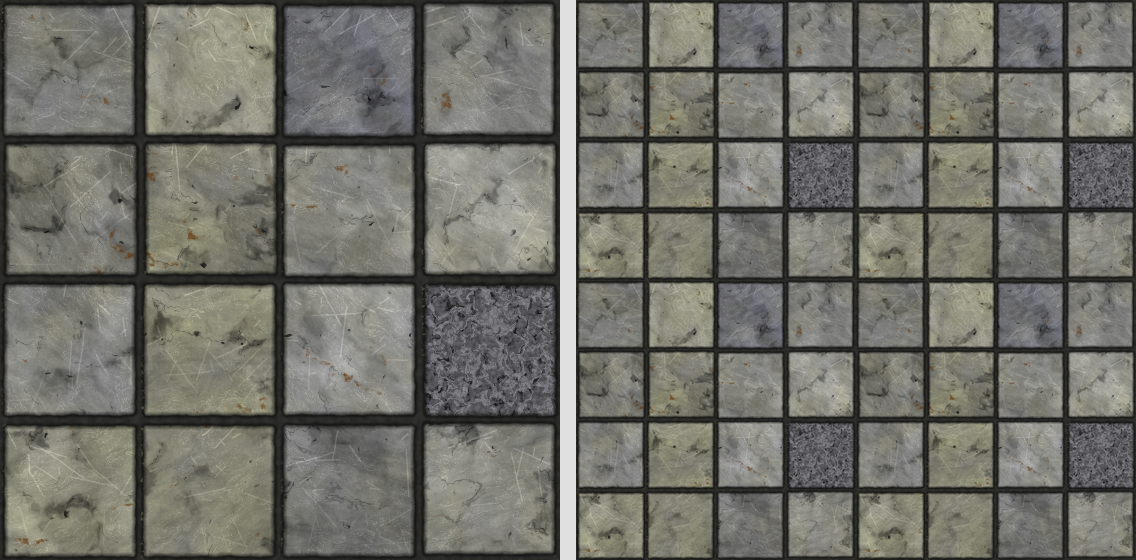
Left, the tile; right, the same tile 2 across and 2 down.
Give the GLSL for this texture, as a WebGL 2 fragment shader.

```glsl
#version 300 es
precision highp float;
uniform vec2 u_resolution;
out vec4 fragColor;

vec2 hash2(vec2 p) {
    vec3 q = fract(p.xyx * vec3(0.1031, 0.1030, 0.0973));
    q += dot(q, q.yzx + 33.33);
    return fract((q.xx + q.yz) * q.zy);
}

float corner(vec2 cell, vec2 f, vec2 o, float period) {
    return dot(hash2(mod(cell + o, period)) * 2.0 - 1.0, f - o);
}

// Gradient noise that wraps after a whole number of cells
float gradNoise(vec2 p, float period) {
    vec2 i = floor(p), f = p - i;
    vec2 w = f * f * f * (f * (f * 6.0 - 15.0) + 10.0);
    return mix(mix(corner(i, f, vec2(0, 0), period), corner(i, f, vec2(1, 0), period), w.x),
               mix(corner(i, f, vec2(0, 1), period), corner(i, f, vec2(1, 1), period), w.x), w.y);
}

float fbm(vec2 p, float period) {
    float sum = 0.0, amp = 1.0;
    for (int i = 0; i < 5; i++) {
        sum += amp * gradNoise(p, period);
        p *= 2.0;
        period *= 2.0;
        amp *= 0.5;
    }
    return sum;
}

mat2 rotation(float a) {
    return mat2(cos(a), sin(a), -sin(a), cos(a));
}

// Thin pale scratches scattered over one tile
float scratches(vec2 p, vec2 id, float px) {
    float sum = 0.0;
    for (int i = 0; i < 20; i++) {
        vec2 a = hash2(id * 31.0 + float(i) * 3.7 + 2.0);
        vec2 b = hash2(id * 17.0 + float(i) * 5.3 + 90.0);
        vec2 r = rotation(b.x * 6.28) * (p - (a - 0.5) * 0.9);
        r.x -= clamp(r.x, -0.02 - 0.18 * b.y * b.y, 0.02 + 0.18 * b.y * b.y);
        r.y += 0.006 * gradNoise(p * 12.0 + a * 40.0, 512.0);
        sum += (1.0 - smoothstep(0.001, 0.002 + px, length(r))) * (0.3 + 0.7 * a.y);
    }
    return min(sum, 1.0);
}

// Worn marble: clouds, smudges, veins, fibres, rust and pits
vec3 marble(vec2 p, vec2 id, float tone, float warmth, float px) {
    vec2 seed = hash2(id + 11.0);
    vec2 q = p + id * 8.0 + 16.0;
    vec2 grainDir = rotation((seed.x - 0.4) * 1.6) * q;
    vec2 warp = vec2(fbm(q * 3.0 + 70.0, 512.0), fbm(q * 3.0 + 130.0, 512.0));
    float cloud = fbm(q * 2.2 + warp * 0.6, 512.0);
    float patches = fbm(q * 4.0 + warp + 40.0, 512.0);
    float value = tone + 0.17 * cloud + 0.07 * fbm(grainDir * vec2(6, 16), 1024.0);
    value -= 0.17 * smoothstep(0.12, 0.6, patches) * (0.4 + seed.y);

    float vein = abs(fbm(grainDir * vec2(1.2, 3.0) + warp * 0.5 + 90.0, 512.0));
    value -= 0.13 * (1.0 - smoothstep(0.0, 0.035, vein)) * smoothstep(0.0, 0.4, patches + cloud);

    float fibre = abs(fbm(grainDir * vec2(9, 26) + warp * 3.0, 2048.0));
    value += 0.08 * (1.0 - smoothstep(0.0, 0.09, fibre)) * smoothstep(-0.25, 0.35, -patches);
    value += 0.12 * scratches(p, id, px);

    warmth += 0.7 * fbm(q * 2.0 + 200.0, 512.0);
    vec3 color = value * (vec3(1.0, 1.0, 0.97) + warmth * vec3(0.03, 0.02, -0.13));

    float rustMask = smoothstep(0.36, 0.62, fbm(grainDir * vec2(2.4, 7.0) + warp + 300.0, 1024.0));
    rustMask *= smoothstep(-0.15, 0.3, fbm(q * 18.0, 1024.0));
    color = mix(color, vec3(0.40, 0.24, 0.08), 0.75 * rustMask);

    float pit = smoothstep(0.36, 0.5, gradNoise(q * 19.0 + warp * 2.0, 1024.0));
    return color * (1.0 - 0.65 * pit * smoothstep(-0.1, 0.3, patches));
}

// Coarse pitted stone with a pale network between the holes
vec3 pittedStone(vec2 p) {
    vec2 q = p + 20.0;
    vec2 warp = vec2(fbm(q * 9.0, 512.0), fbm(q * 9.0 + 60.0, 512.0));
    float web = 1.0 - smoothstep(0.0, 0.2, abs(fbm(q * 8.0 + warp * 0.8, 512.0)));
    float hole = smoothstep(0.08, 0.4, gradNoise(q * 24.0 + warp * 2.0, 1024.0));
    float value = 0.33 + 0.15 * web - 0.2 * hole + 0.14 * fbm(q * 30.0, 1024.0);
    return value * vec3(1.0, 0.99, 1.04);
}

void main() {
    vec2 uv = gl_FragCoord.xy / u_resolution;
    vec2 grid = uv * 4.0, id = floor(grid), p = fract(grid) - 0.5;
    float px = 4.0 / u_resolution.y;

    // One column of the canvas per line, from bottom to top
    mat4 tones = mat4(0.54, 0.51, 0.45, 0.48,
                      0.51, 0.52, 0.49, 0.58,
                      0.45, 0.56, 0.53, 0.44,
                      0.53, 0.37, 0.57, 0.50);
    mat4 warmths = mat4(0.6, 0.1, 0.3, 0.1,
                        0.6, 0.6, 0.6, 0.6,
                        0.0, 0.0, 0.1, -0.5,
                        0.2, -0.5, 0.1, 0.0);
    ivec2 tile = ivec2(id);

    // Rounded tile with a chipped, slightly shifted outline
    vec2 e = abs(p - (hash2(id + 5.0) - 0.5) * 0.018) - 0.442;
    float d = length(max(e, 0.0)) + min(max(e.x, e.y), 0.0) - 0.025;
    d += 0.010 * fbm(uv * 40.0, 40.0);

    vec3 stone = tile == ivec2(3, 1) ? pittedStone(p)
        : marble(p, id, tones[tile.x][tile.y], warmths[tile.x][tile.y], px);
    stone *= mix(0.5, 1.0, smoothstep(0.0, 0.035, -d));
    stone += 0.035 * gradNoise(uv * 200.0, 200.0);

    // Dark grout, raised in the middle, with sandy crumbs left of some tiles
    vec3 grout = vec3(0.155, 0.155, 0.145) * mix(0.55, 1.1, smoothstep(0.0, 0.032, d));
    grout *= 1.0 + 0.35 * fbm(uv * 64.0, 64.0);
    float crumbs = smoothstep(0.05, 0.35, gradNoise(uv * 160.0, 160.0));
    crumbs *= step(p.x, -0.44) * smoothstep(-0.1, 0.25, fbm(uv * 6.0, 6.0));
    grout += vec3(0.20, 0.19, 0.13) * crumbs * (1.0 - smoothstep(0.01, 0.03, d));

    float cover = 1.0 - smoothstep(-0.006 - px * 0.5, 0.004 + px * 0.5, d);
    fragColor = vec4(clamp(mix(grout, stone, cover), 0.0, 1.0), 1.0);
}
```
